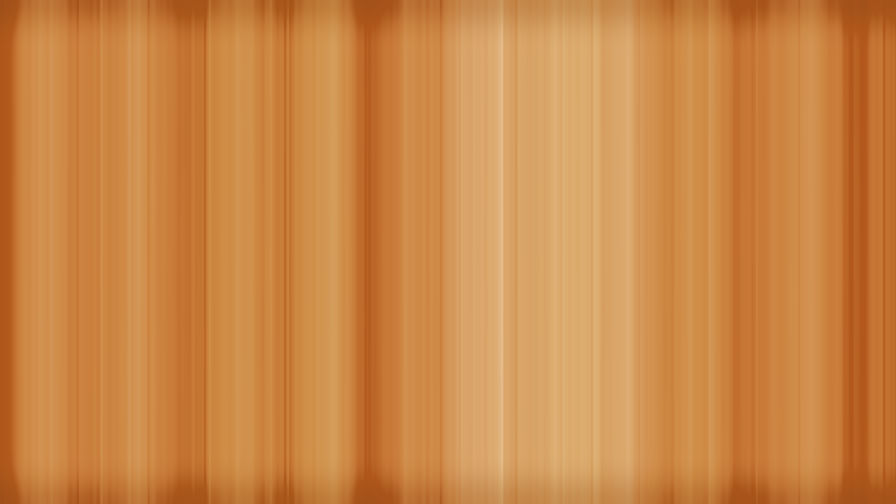
Give the GLSL for this texture, as a WebGL 1 fragment shader.

```glsl
precision highp float;

uniform vec2 u_resolution;

// Ramp from dark to pale wood
const vec3 RUST = vec3(0.70, 0.35, 0.11);
const vec3 COPPER = vec3(0.78, 0.47, 0.21);
const vec3 HONEY = vec3(0.81, 0.54, 0.27);
const vec3 TAN = vec3(0.83, 0.60, 0.35);
const vec3 SAND = vec3(0.86, 0.67, 0.43);
const vec3 CREAM = vec3(0.90, 0.75, 0.56);

const float BASE_TONE = 0.35;
const float PALE_GAIN = 0.46;
const float BAND_PERIOD = 0.105;
const float BAND_GAIN = 0.11;
const float BAND_OFFSET = 0.05;
const float GRAIN_GAIN = 0.16;
const float GRAIN_START = 24.0;
const float HUE_DRIFT = 0.022;
const float THREAD_COUNT = 190.0;
const float THREAD_GAIN = 0.12;
const float EDGE_GAIN = 0.24;

float hash(float n) {
  return fract(sin(n * 12.9898 + 4.137) * 43758.547);
}

float noise(float x) {
  float cell = floor(x);
  float f = x - cell;
  return mix(hash(cell), hash(cell + 1.0), f * f * (3.0 - 2.0 * f));
}

float bump(float x, float centre, float width) {
  float d = (x - centre) / width;
  return exp(-d * d);
}

// Wide bands: a pale field right of centre, dark seams and a slow ripple
float broadTone(float x) {
  float pale = smoothstep(0.485, 0.52, x) - smoothstep(0.70, 0.75, x);
  float ripple = cos(6.28319 * (x - BAND_OFFSET) / BAND_PERIOD);
  float tone = BASE_TONE + PALE_GAIN * pale;
  tone += BAND_GAIN * ripple * (1.0 - 0.75 * pale);
  tone += 0.15 * bump(x, 0.16, 0.035);
  tone -= 0.20 * bump(x, 0.58, 0.018);
  tone -= 0.24 * bump(x, 0.415, 0.022);
  tone -= 0.32 * (1.0 - smoothstep(0.0, 0.045, x));
  tone -= 0.30 * smoothstep(0.92, 1.0, x);
  return tone;
}

// Vertical fibres, from soft streaks to hairlines
float grain(float x) {
  float sum = 0.0;
  float gain = 1.0;
  float frequency = GRAIN_START;
  for (int i = 0; i < 4; i++) {
    sum += gain * (noise(x * frequency + float(i) * 37.0) - 0.5);
    frequency *= 2.17;
    gain *= 0.9;
  }
  return sum;
}

// Sparse thin lines, some light and some dark
float threads(float x) {
  float cell = floor(x * THREAD_COUNT);
  float d = abs(fract(x * THREAD_COUNT) - 0.5);
  float pick = hash(cell + 301.0);
  float kind = smoothstep(0.90, 0.97, pick) - smoothstep(0.12, 0.04, pick);
  return kind * (1.0 - smoothstep(0.10, 0.40, d));
}

vec3 woodColor(float tone) {
  float t = clamp(tone, 0.0, 1.0) * 5.0;
  vec3 color = mix(RUST, COPPER, clamp(t, 0.0, 1.0));
  color = mix(color, HONEY, clamp(t - 1.0, 0.0, 1.0));
  color = mix(color, TAN, clamp(t - 2.0, 0.0, 1.0));
  color = mix(color, SAND, clamp(t - 3.0, 0.0, 1.0));
  return mix(color, CREAM, clamp(t - 4.0, 0.0, 1.0));
}

void main() {
  vec2 uv = gl_FragCoord.xy / u_resolution;

  // Burnt rim along the top and bottom
  float rim = min(uv.y, 1.0 - uv.y);
  float burn = 1.0 - smoothstep(0.0, 0.12, rim);
  burn *= burn;

  // Fibres fade slightly along their length
  float fade = 0.9 + 0.2 * noise(uv.y * 5.0 + 13.0 * hash(floor(uv.x * 150.0)));
  float tone = broadTone(uv.x) + GRAIN_GAIN * grain(uv.x) * fade;
  tone += THREAD_GAIN * threads(uv.x) - EDGE_GAIN * burn;

  vec3 color = woodColor(tone);
  color.g += HUE_DRIFT * (noise(uv.x * 17.0 + 71.0) - 0.5);
  color *= 1.0 + 0.12 * min(tone, 0.0) - 0.06 * burn;
  gl_FragColor = vec4(clamp(color, 0.0, 1.0), 1.0);
}
```
